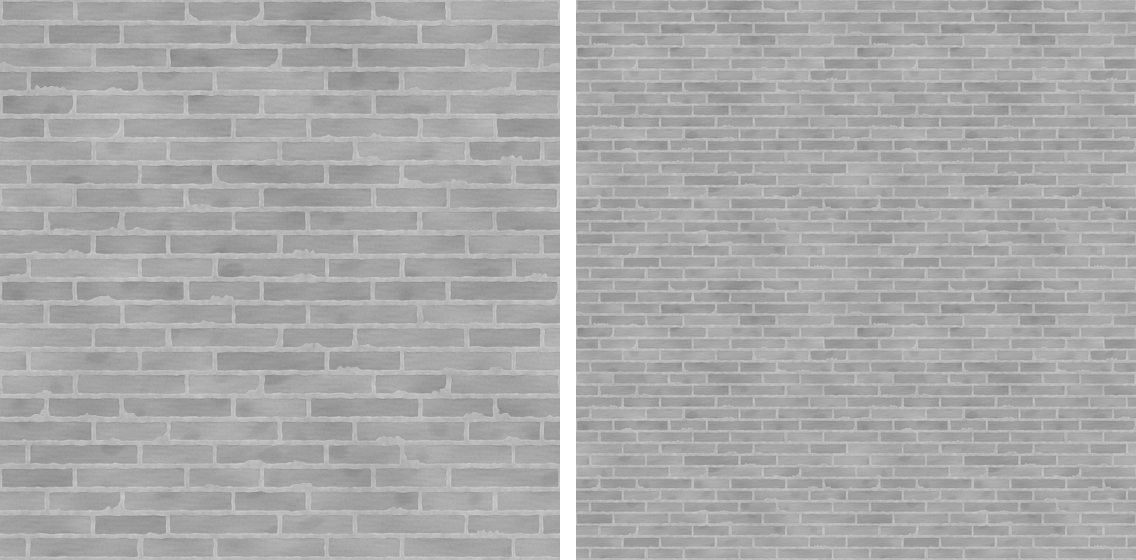
Left: one tile. Right: repeated 2 by 2.
This texture is drawn by a Shadertoy shader. Its source:

```glsl
// Grey brick wall: 24 courses of alternating short and long bricks, three pairs
// per course, each course shifted by a quarter pair. Rounded-box distances give
// the bricks; wrapped sine sums and cellular grain give stains, chips and wear.

const float TAU = 6.2831853;

float hash(vec2 p) {
    vec3 q = fract(p.xyx * 0.1031);
    q += dot(q, q.yzx + 33.33);
    return fract((q.x + q.y) * q.z);
}

// Sum of sines with whole-number wave vectors, so it wraps; variance near one
float waves(vec2 uv, vec2 freq, float seed) {
    float sum = 0.0;
    for (float i = 0.0; i < 12.0; i++) {
        float angle = 2.4 * i + seed;
        float reach = mix(0.35, 1.0, hash(vec2(i, seed)));
        vec2 k = round(freq * reach * vec2(cos(angle), sin(angle)));
        sum += sin(TAU * (dot(k, uv) + hash(vec2(seed + 7.0, i + 40.0))));
    }
    return sum * 0.41;
}

// Distance to the nearest scattered point, on a grid that wraps
float cellular(vec2 uv, float cells) {
    vec2 p = uv * cells, base = floor(p);
    float nearest = 2.0;
    for (float y = -1.0; y <= 1.0; y++)
        for (float x = -1.0; x <= 1.0; x++) {
            vec2 cell = base + vec2(x, y), id = mod(cell, cells);
            vec2 point = cell + vec2(hash(id), hash(id + 311.0));
            nearest = min(nearest, distance(p, point));
        }
    return nearest;
}

float roundBox(vec2 p, vec2 halfSize, float radius) {
    vec2 q = abs(p) - halfSize + radius;
    return length(max(q, 0.0)) + min(max(q.x, q.y), 0.0) - radius;
}

void mainImage(out vec4 fragColor, in vec2 fragCoord) {
    vec2 uv = fragCoord / iResolution.xy;
    float pixel = 1.0 / iResolution.y;
    float rough = waves(uv, vec2(110.0), 3.0);
    float fine = cellular(uv, 230.0) - 0.5;

    // Course and brick under this point
    float y = uv.y * 24.0 - 0.03;
    float row = mod(floor(y), 24.0);
    float x = uv.x * 3.0 + (row + 1.0) * 0.25;
    float along = fract(x);
    bool isShort = along < 0.402;
    vec2 id = vec2(mod(floor(x), 3.0) * 2.0 + (isShort ? 0.0 : 1.0), row);
    vec2 luck = vec2(hash(id + 11.0), hash(id + 57.0));

    // Local position, with slightly uneven placing and wavering edges
    vec2 p = vec2((along - (isShort ? 0.201 : 0.701)) / 3.0, (fract(y) - 0.5) / 24.0);
    p += (luck - 0.5) * vec2(0.0025, 0.0012);
    p += 0.0004 * vec2(waves(uv, vec2(45.0), 1.0), waves(uv, vec2(45.0), 2.0));
    vec2 halfSize = vec2((isShort ? 0.201 : 0.299) / 3.0 - 0.0043, 0.0161);
    float d = roundBox(p, halfSize, 0.0022) + 0.00025 * rough;

    // Mortar smeared over the lower edge of some bricks
    vec2 brickUv = uv + luck;
    float smear = smoothstep(0.5, 1.5, waves(brickUv, vec2(22.0, 9.0), 5.0));
    smear *= step(0.6, hash(id + 93.0)) * smoothstep(0.002, -0.014, p.y);
    d += smear * (0.0065 + 0.0018 * rough + 0.003 * fine);

    // Brick face: own tone, cloudy patches, drawn streaks and dark stains
    float tone = 0.632 + 0.062 * (hash(id + 29.0) - 0.5);
    tone += 0.013 * waves(brickUv, vec2(11.0, 20.0), 8.0);
    tone += 0.006 * waves(brickUv, vec2(28.0, 170.0), 9.0);
    tone -= 0.04 * smoothstep(1.0, 2.4, waves(brickUv, vec2(16.0, 26.0), 10.0));

    // Worn dark rim, strongest along the upper edge
    float upper = smoothstep(-0.006, 0.014, p.y);
    float rim = smoothstep(-0.0032, -0.0005, d);
    tone -= rim * (0.018 + 0.03 * upper) * smoothstep(-1.2, 1.0, rough + 0.4);

    // Mortar with a lit ridge below and beside each brick
    float mortar = 0.712 + 0.01 * waves(uv, vec2(40.0), 12.0) + 0.008 * rough;
    float ridge = exp(-pow((d - 0.0019) / 0.0012, 2.0));
    mortar += ridge * (0.042 - 0.034 * upper) * (1.0 - 0.6 * smear);

    // Blend, then add broad lighting and grain
    float edge = max(0.0009, 0.75 * pixel);
    float grey = mix(tone, mortar, smoothstep(-edge, edge, d));
    grey += 0.009 * waves(uv, vec2(5.0), 14.0) - 0.028 * fine;
    fragColor = vec4(vec3(grey), 1.0);
}
```
